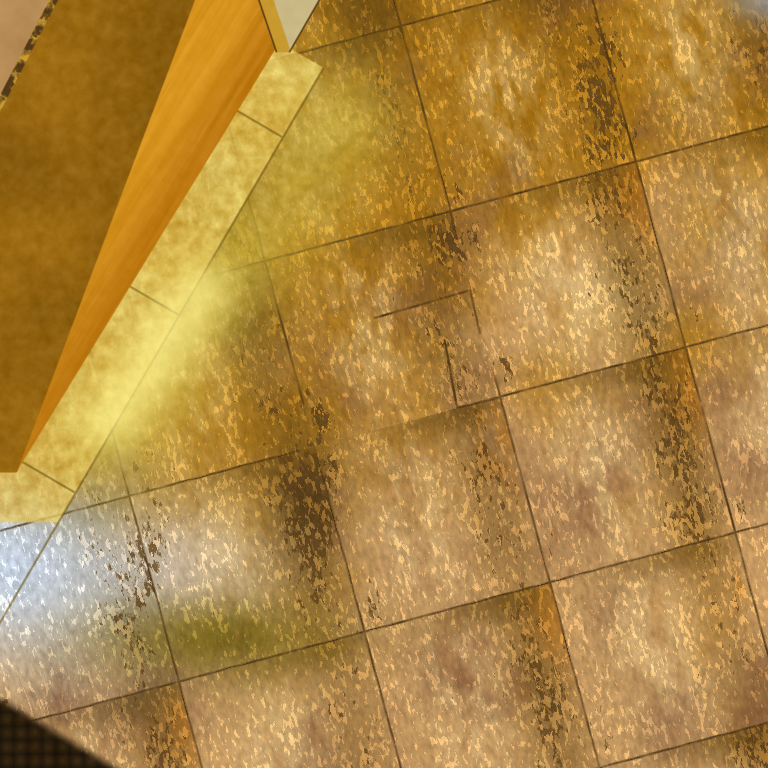
Reproduce this texture procedurally as a Shadertoy shader.

```glsl
#define TILE 0.25
#define AXIS vec2(0.9659, 0.2588)
#define NODE vec2(0.716, 0.242)
#define JOINT 0.0014
#define WEAR 0.8
#define FLECKS 0.75
#define GLOW 0.9

const vec3 TAN = vec3(0.74, 0.57, 0.36);
const vec3 OCHRE = vec3(0.63, 0.43, 0.08);
const vec3 GOLD = vec3(0.78, 0.6, 0.18);
const vec3 UMBER = vec3(0.33, 0.23, 0.1);
const vec3 STRAW = vec3(0.95, 0.87, 0.47);

vec2 hash2(vec2 p) {
  vec3 q = fract(p.xyx * vec3(0.1031, 0.103, 0.0973));
  q += dot(q, q.yzx + 33.33);
  return fract((q.xx + q.yz) * q.zy);
}
float corner(vec2 cell, vec2 offset) { return dot(hash2(cell) * 2.0 - 1.0, offset); }
float gradientNoise(vec2 p) {
  vec2 i = floor(p), f = fract(p), e = vec2(1, 0), u = f * f * (3.0 - 2.0 * f);
  return mix(mix(corner(i, f), corner(i + e, f - e), u.x),
    mix(corner(i + e.yx, f - e.yx), corner(i + 1.0, f - 1.0), u.x), u.y);
}
float fbm(vec2 p) {
  float sum = 0.0, amp = 0.6;
  for (int i = 0; i < 4; i++) {
    sum += amp * gradientNoise(p);
    p = mat2(1.6, 1.2, -1.2, 1.6) * p + 17.3;
    amp *= 0.55;
  }
  return sum;
}

// Distance to the segment from ends.xy to ends.zw
float segment(vec2 p, vec4 ends) {
  vec2 d = ends.zw - ends.xy, q = p - ends.xy;
  return length(q - d * clamp(dot(q, d) / dot(d, d), 0.0, 1.0));
}
// Signed distance to the line through both ends, positive on its left
float side(vec2 p, vec4 ends) {
  vec2 d = normalize(ends.zw - ends.xy), q = p - ends.xy;
  return d.x * q.y - d.y * q.x;
}
// Soft ellipse: centre in xy, radii in zw
float spot(vec2 p, vec4 e) {
  vec2 d = (p - e.xy) / e.zw;
  return exp(-dot(d, d));
}
float fill(float d) { return smoothstep(-1.0, 1.0, d * iResolution.y); }
float stroke(float d, float w) { return fill(w - abs(d)); }

vec3 tiledFloor(vec2 uv) {
  vec2 q = uv - NODE, p = vec2(dot(q, AXIS), dot(q, vec2(-AXIS.y, AXIS.x))) / TILE;
  vec2 id = floor(p), f = fract(p), rnd = hash2(id + 40.0);
  float grain = fbm(p * vec2(9, 4) + id * 7.0), fine = fbm(p * vec2(38, 19) + 5.0);
  float cloud = fbm(uv * 6.0 + 31.0);
  // Stained base with a pale stripe and rust in each tile
  float warm = fbm(uv * 4.0) + 0.9 * uv.y - 0.45 * uv.x;
  vec3 col = mix(TAN, OCHRE, smoothstep(-0.12, 0.58, warm));
  col = mix(col, vec3(0.58, 0.39, 0.25), 0.7 * smoothstep(0.0, 0.35, cloud));
  float pale = spot(f, vec4(0.42, 0.5, 0.25, 0.5)) * smoothstep(-0.2, 0.25, grain + 0.2 * rnd.y);
  pale += spot(uv, vec4(0.81, 0.62, 0.06, 0.08));
  col = mix(col, vec3(0.84, 0.72, 0.5), min(0.6 * pale, 0.8));
  float rust = spot(f, vec4(0.95, 0.85, 0.14, 0.3)) * smoothstep(-0.2, 0.2, grain + rnd.x - 0.4);
  col = mix(col, vec3(0.72, 0.43, 0.08), 0.6 * rust);
  // Soft shade along the worn bands, then cool and olive light
  float band = spot(f, vec4(0.82, 0.5, 0.17, 0.9)) * mix(0.5, 1.0, rnd.x);
  float gloom = spot(uv, vec4(0.32, 0.6, 0.05, 0.06)) + spot(uv, vec4(0.49, 0.98, 0.07, 0.04));
  gloom += spot(uv, vec4(0.4, 0.36, 0.05, 0.12)) + 0.8 * spot(f, vec4(0.7, 0.97, 0.35, 0.1));
  col = mix(col, vec3(0.4, 0.28, 0.08), min(0.55 * band + 0.6 * gloom, 0.75));
  col = mix(col, vec3(0.72), 0.85 * spot(uv, vec4(0.09, 0.25, 0.22, 0.12)));
  col = mix(col, vec3(0.8, 0.87, 0.96), 0.8 * spot(uv, vec4(0, 0.27, 0.12, 0.11)));
  col = mix(col, vec3(0.43, 0.36, 0.06), 0.8 * spot(uv, vec4(0.28, 0.17, 0.15, 0.05)));
  // Flaking dark patches and clustered pale flecks
  float patches = spot(uv, vec4(0.6, 0.69, 0.035, 0.04)) + spot(uv, vec4(0.79, 0.91, 0.03, 0.11))
    + spot(uv, vec4(0.2, 0.29, 0.025, 0.1)) + spot(uv, vec4(0.41, 0.36, 0.035, 0.1))
    + 0.7 * spot(f, vec4(0.07, 0.15, 0.07, 0.15));
  float wear = 0.5 * band + 0.45 * patches + 0.6 * grain + 0.85 * fine;
  float fleck = fbm(p * vec2(44, 21) + 70.0) + 0.45 * grain + 0.1 * band;
  vec3 light = col * 1.22 + vec3(0.08, 0.06, 0.03);
  col = mix(col, UMBER, WEAR * smoothstep(0.36, 0.55, wear));
  col = mix(col, light, FLECKS * smoothstep(0.1, 0.22, fleck));
  col *= 1.0 + 0.3 * fine - 0.25 * cloud;
  // Joints, broken around the misaligned insert
  vec2 edge = min(f, 1.0 - f) * TILE;
  float joint = stroke(min(edge.x, edge.y), JOINT)
    * smoothstep(0.02, 0.06, segment(uv, vec4(0.42, 0.43, 0.56, 0.46)))
    * smoothstep(0.01, 0.04, segment(uv, vec4(0.64, 0.53, 0.6, 0.67)));
  float insert = min(
    min(segment(uv, vec4(0.488, 0.586, 0.612, 0.622)), segment(uv, vec4(0.612, 0.622, 0.625, 0.566))),
    min(segment(uv, vec4(0.579, 0.557, 0.595, 0.469)), segment(uv, vec4(0.595, 0.469, 0.65, 0.482))));
  joint = max(joint, stroke(insert, JOINT));
  return mix(col, vec3(0.28, 0.19, 0.08), joint * clamp(0.65 + 1.5 * grain, 0.2, 0.95));
}

void mainImage(out vec4 fragColor, in vec2 fragCoord) {
  vec2 uv = fragCoord / iResolution.y;
  float cloud = fbm(uv * 7.0), dust = fbm(uv * 60.0), along = dot(uv, vec2(0.504, 0.864));
  vec3 col = tiledFloor(uv);
  // Yellow light spilling over the floor
  float spill = segment(uv, vec4(0.13, 0.43, 0.43, 0.84)) / 0.085;
  col = mix(col, vec3(0.8, 0.71, 0.24) + 0.2 * dust, GLOW * 0.75 * exp(-spill * spill));
  // Border strip beside the wall
  float strip = side(uv, vec4(0.078, 0.323, 0.582, 1.187));
  float inStrip = fill(strip) * fill(uv.y - 0.32) * fill(1.0 - along);
  col = mix(col, mix(GOLD, STRAW, 0.65 + cloud + dust), 0.75 * inStrip);
  float cut = (fract((along - 0.359) / 0.268 + 0.5) - 0.5) * 0.268;
  float seams = max(stroke(strip, JOINT) * fill(1.0 - along), inStrip * stroke(cut, JOINT));
  col = mix(col, vec3(0.42, 0.32, 0.07), 0.6 * seams);
  float core = segment(uv, vec4(0.15, 0.46, 0.26, 0.62)) / 0.045;
  col = mix(col, vec3(1, 0.95, 0.55), GLOW * 0.8 * exp(-core * core));
  // Wooden wedge and plastered wall
  float wedge = side(uv, vec4(0.023, 0.388, 0.358, 0.935));
  float wall = side(uv, vec4(0.023, 0.388, 0.254, 1)), above = fill(uv.y - 0.385);
  vec3 wood = mix(vec3(0.74, 0.47, 0.07), vec3(0.84, 0.58, 0.12), smoothstep(0.0, 0.08, wedge));
  col = mix(col, wood + 0.1 * fbm(vec2(wedge * 90.0, along * 5.0)), above * fill(wedge));
  vec3 plaster = mix(OCHRE, vec3(0.46, 0.31, 0.04), 0.35 + cloud);
  col = mix(col, plaster + 0.06 * dust, above * fill(wall));
  // Pale panels at the top
  float ledge = side(uv, vec4(0, 0.865, 0.07, 1));
  col = mix(col, TAN + 0.15 * cloud, fill(ledge));
  col = mix(col, mix(UMBER, GOLD, smoothstep(-0.1, 0.2, dust)), stroke(ledge, 0.005));
  float frame = side(uv, vec4(0.336, 1, 0.358, 0.935));
  float panel = min(frame, side(uv, vec4(0.378, 0.932, 0.417, 1)));
  vec3 trim = mix(GOLD, vec3(0.79, 0.72, 0.52), fill(frame - 0.019));
  col = mix(col, mix(trim, UMBER, stroke(panel, 0.002)), fill(min(panel, uv.y - 0.932)));
  // Dark lower corner and bluish upper corner
  vec3 studs = UMBER * mix(0.7, 0.3, length(fract(uv * 55.0) - 0.5) * 1.4);
  col = mix(col, studs, smoothstep(-0.008, 0.008, side(uv, vec4(0.15, 0, 0, 0.09))));
  col = mix(col, vec3(0.6), 0.8 * spot(uv, vec4(1, 1, 0.05, 0.03)));
  fragColor = vec4(clamp(col + 0.04 * dust, 0.0, 1.0), 1.0);
}
```
